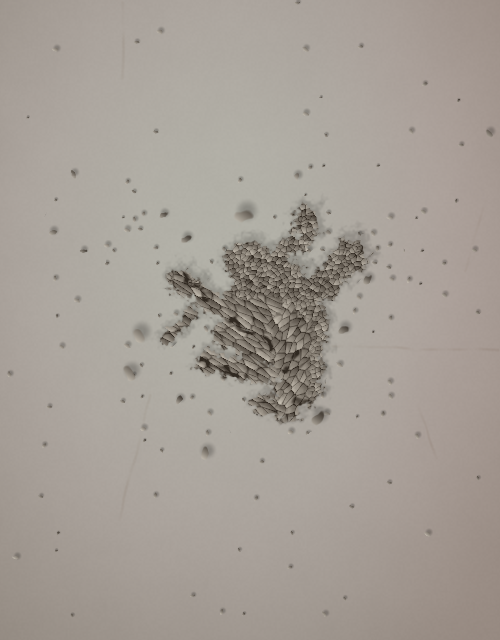
This texture is drawn by a WebGL 2 fragment shader. Its source:

```glsl
#version 300 es
precision highp float;

#define EDGE_ROUGHNESS 0.24
#define FLAKE_CONTRAST 0.34
#define CREVICE_DEPTH 0.30
#define SPECK_DENSITY 0.30
#define SCRATCH_STRENGTH 0.035
#define GRAIN 0.010

uniform vec2 u_resolution;
out vec4 outColor;

const vec2 FRAME = vec2(6.0, 7.68);
const vec2 LIGHT = vec2(-0.6, -0.8);
const vec3 DARK = vec3(0.19, 0.16, 0.13);
const vec3 PALE = vec3(0.77, 0.74, 0.69);

// Lobes of the heap: segment ends, then radii
const vec4 LOBES[11] = vec4[11](
  vec4(3.00, 4.48, 3.42, 4.25), vec4(3.05, 4.05, 3.55, 3.75),
  vec4(3.62, 3.95, 3.58, 3.05), vec4(2.50, 3.33, 3.30, 3.20),
  vec4(2.13, 4.32, 2.85, 3.85), vec4(3.85, 4.25, 4.22, 4.62),
  vec4(3.66, 5.08, 3.68, 4.88), vec4(3.42, 4.68, 3.60, 4.75),
  vec4(3.18, 2.82, 3.50, 2.80), vec4(2.75, 3.65, 3.30, 3.45),
  vec4(2.00, 3.58, 2.30, 3.92));
const float RADII[11] = float[11](
  0.31, 0.38, 0.28, 0.14, 0.13, 0.19, 0.14, 0.09, 0.13, 0.20, 0.06);

// Deep cracks and faint scratches
const vec4 CRACKS[5] = vec4[5](
  vec4(2.20, 4.37, 2.52, 4.08), vec4(2.62, 3.93, 3.28, 3.52),
  vec4(2.40, 3.36, 3.00, 3.12), vec4(3.42, 2.84, 3.72, 2.86),
  vec4(3.42, 3.22, 3.58, 3.46));
const vec4 SCRATCHES[5] = vec4[5](
  vec4(1.82, 2.95, 1.45, 1.45), vec4(5.82, 5.20, 5.60, 4.45),
  vec4(4.00, 3.53, 6.00, 3.50), vec4(1.50, 7.68, 1.48, 6.75),
  vec4(5.05, 2.85, 5.25, 2.20));

// Larger crumbs: centre, radius
const vec3 CRUMBS[15] = vec3[15](
  vec3(1.66, 3.65, 0.10), vec3(1.55, 3.19, 0.09), vec3(2.92, 5.09, 0.11),
  vec3(2.46, 2.23, 0.08), vec3(3.81, 2.66, 0.09), vec3(5.87, 6.08, 0.05),
  vec3(2.23, 4.81, 0.06), vec3(1.96, 5.10, 0.05), vec3(1.00, 4.67, 0.04),
  vec3(0.63, 4.89, 0.05), vec3(0.88, 5.59, 0.045), vec3(3.56, 5.56, 0.05),
  vec3(2.15, 2.88, 0.05), vec3(4.12, 3.72, 0.07), vec3(4.41, 4.32, 0.06));

float hash(vec2 p) {
  vec3 q = fract(p.xyx * vec3(0.1031, 0.1030, 0.0973));
  q += dot(q, q.yzx + 33.33);
  return fract((q.x + q.y) * q.z);
}

float noise(vec2 p) {
  vec2 i = floor(p), f = fract(p);
  f = f * f * (3.0 - 2.0 * f);
  return mix(mix(hash(i), hash(i + vec2(1, 0)), f.x),
             mix(hash(i + vec2(0, 1)), hash(i + 1.0), f.x), f.y);
}

float fbm(vec2 p) {
  return 0.5 * noise(p) + 0.3 * noise(p * 2.1 + 7.0) + 0.2 * noise(p * 4.3 + 3.0);
}

float segment(vec2 p, vec4 s) {
  vec2 a = p - s.xy, b = s.zw - s.xy;
  return length(a - b * clamp(dot(a, b) / dot(b, b), 0.0, 1.0));
}

mat2 turn(float a) { return mat2(cos(a), -sin(a), sin(a), cos(a)); }

// Brightness of stretched flakes with lit sides and dark gaps
float flakes(vec2 p, float angle, vec2 freq) {
  vec2 q = turn(angle) * p * freq.x;
  q.y *= freq.y;
  vec2 cell = floor(q), nearest = vec2(0);
  float first = 9.0, second = 9.0, id = 0.0;
  for (int k = 0; k < 9; k++) {
    vec2 c = cell + vec2(k % 3 - 1, k / 3 - 1);
    vec2 r = q - c - vec2(hash(c), hash(c + 41.0));
    float d = length(r);
    if (d < first) { second = first; first = d; nearest = r; id = hash(c + 83.0); }
    else second = min(second, d);
  }
  float tilt = dot(nearest, turn(angle) * LIGHT);
  float gap = 1.0 - smoothstep(0.0, 0.25, second - first);
  return 0.58 + FLAKE_CONTRAST * (id - 0.5 + tilt) - CREVICE_DEPTH * gap;
}

// A lit chip with a soft shadow behind it
vec3 addCrumb(vec3 col, vec2 r, float size, float seed) {
  vec2 q = turn(seed * 6.28) * r * vec2(0.85, 1.5);
  float d = length(q) / size + 0.6 * (noise(r / size * 1.6 + seed * 50.0) - 0.5);
  float shade = length(r + LIGHT * size * 0.7) / size;
  col *= 1.0 - 0.22 * smoothstep(1.5, 0.3, shade);
  float v = 0.35 + 0.4 * seed + 0.4 * dot(r, LIGHT) / size;
  return mix(col, mix(DARK, PALE, clamp(v, 0.1, 1.0)), 0.85 * smoothstep(1.0, 0.6, d));
}

float heapDistance(vec2 p) {
  float d = 9.0;
  for (int i = 0; i < 11; i++) d = min(d, segment(p, LOBES[i]) - RADII[i]);
  return d;
}

void main() {
  vec2 p = gl_FragCoord.xy / u_resolution * FRAME;

  // Painted surface: cool glow, warm right side, dim rim
  vec2 g = (p - vec2(2.7, 4.6)) / FRAME;
  vec3 col = mix(vec3(0.698, 0.692, 0.656), vec3(0.672, 0.642, 0.616), smoothstep(0.05, 0.5, length(g)));
  col = mix(col, vec3(0.575, 0.54, 0.505), smoothstep(0.35, 0.85, length(g)));
  col += vec3(0.012, -0.004, -0.002) * smoothstep(3.5, 6.0, p.x);
  col += 0.012 * (fbm(p * 1.7) - 0.5) + GRAIN * (noise(p * 45.0) - 0.5);
  for (int i = 0; i < 5; i++) {
    float line = smoothstep(0.03, 0.0, segment(p + 0.04 * noise(p * 4.0), SCRATCHES[i]));
    col -= SCRATCH_STRENGTH * line * noise(p * 6.0 + float(i)) * vec3(0.8, 1.0, 1.2);
  }

  // Fine specks, denser near the heap
  float body = heapDistance(p);
  for (int i = 0; i < 2; i++) {
    float pitch = 0.20 + 0.17 * float(i);
    vec2 c = floor(p / pitch) + 31.0 * float(i);
    float seed = hash(c + 5.0);
    vec2 r = p - (c - 31.0 * float(i) + 0.3 + 0.4 * vec2(hash(c), hash(c + 17.0))) * pitch;
    float chance = SPECK_DENSITY * exp(-1.4 * max(body, 0.0)) + 0.025;
    if (hash(c + 61.0) < chance) col = addCrumb(col, r, 0.018 + 0.022 * seed, seed);
  }
  for (int i = 0; i < 15; i++)
    col = addCrumb(col, p - CRUMBS[i].xy, CRUMBS[i].z, hash(vec2(i, 9)));

  // Heap silhouette and contact shadow
  float rough = EDGE_ROUGHNESS * (fbm(p * 8.0) - 0.48) + 0.07 * (noise(p * 28.0) - 0.5);
  float edge = body + rough;
  col *= 1.0 - 0.16 * smoothstep(0.13, -0.03, heapDistance(p + LIGHT * 0.05) + rough);

  // Long flakes lower left, steep chips lower right, fine grit above
  float wobble = 0.5 * (fbm(p * 5.0) - 0.5);
  float chips = smoothstep(3.22, 3.34, p.x + wobble);
  float grit = max(smoothstep(-0.06, 0.06, p.y - 4.12 + 0.25 * (p.x - 3.0) + wobble),
                   smoothstep(3.66, 3.76, p.x + 0.4 * wobble));
  float v = mix(flakes(p, -0.55, vec2(5.0, 3.4)), flakes(p, 0.95, vec2(8.0, 1.8)), chips);
  v = mix(v, flakes(p, 0.4, vec2(15.0, 1.3)) - 0.04, grit);
  v += 0.25 * (fbm(p * 13.0) - 0.5);
  for (int i = 0; i < 5; i++) {
    float crack = segment(p + 0.09 * (noise(p * 11.0) - 0.5), CRACKS[i]);
    v -= 0.5 * smoothstep(0.045, 0.01, crack) * smoothstep(0.2, 0.6, noise(p * 9.0 + 4.0));
  }
  vec3 heap = mix(DARK, PALE, clamp(v, 0.0, 1.0));
  col = mix(col, heap, smoothstep(0.025, -0.03, edge));
  outColor = vec4(col, 1.0);
}
```
